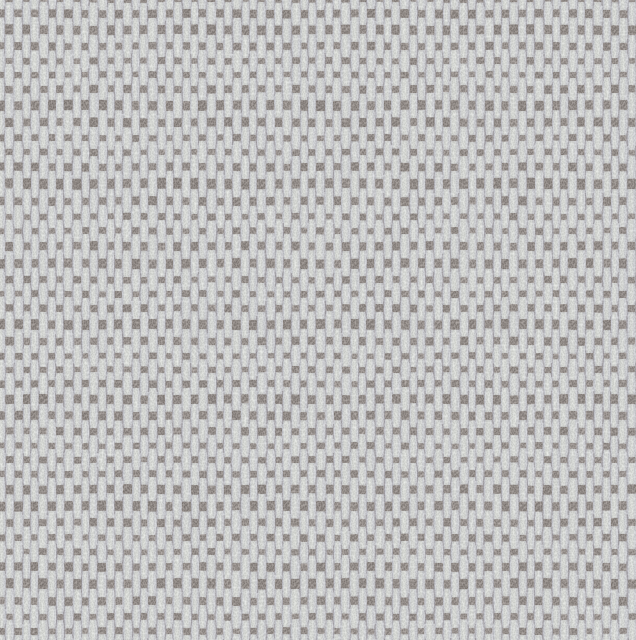
A WebGL 2 fragment shader for this texture:

```glsl
#version 300 es
precision highp float;
// Pale woven cloth: upright light threads crossing a taupe weft in a plain weave.

#define COLS 76.15      // warp threads per canvas height
#define ROWS 41.6       // weft threads per canvas height
#define BAND_ROWS 5.17  // rows between the more open weft lines
#define BULGE 0.08      // sideways swell of a raised thread
#define SEAM 0.06       // width of the shadow between threads
#define GRAIN 0.17      // strength of the fibre mottling

uniform vec2 u_resolution;
out vec4 fragColor;

const float PI = 3.14159265;
const vec3 COOL_WHITE = vec3(0.815, 0.820, 0.835);
const vec3 WARM_WHITE = vec3(0.840, 0.848, 0.832);
const vec3 SEAM_GREY = vec3(0.620, 0.605, 0.625);
const vec3 WEFT_TAUPE = vec3(0.592, 0.567, 0.552);

float hash(vec2 p) {
    vec3 q = fract(p.xyx * vec3(0.1031, 0.1030, 0.0973));
    q += dot(q, q.yzx + 33.33);
    return fract((q.x + q.y) * q.z);
}

// Distance to the nearest of one scattered point per cell
float cellular(vec2 p) {
    vec2 cell = floor(p);
    float nearest = 2.0;
    for (int j = -1; j <= 1; j++)
        for (int i = -1; i <= 1; i++) {
            vec2 c = cell + vec2(i, j);
            vec2 point = c + vec2(hash(c), hash(c + 57.0));
            nearest = min(nearest, distance(p, point));
        }
    return nearest;
}

float roundBox(vec2 p, vec2 halfSize, float radius) {
    vec2 d = abs(p) - halfSize + radius;
    return length(max(d, 0.0)) + min(max(d.x, d.y), 0.0) - radius;
}

// Position within the slightly uneven bands of open weft rows
float bandAngle(float row) {
    float drift = 1.5 * pow(abs(sin(row * PI / 47.0)), 8.0);
    return 2.0 * PI * (row - 7.0 + drift) / BAND_ROWS;
}

// How open a weft row is, 0 to 1
float openness(float row) {
    float band = 0.5 + 0.5 * cos(bandAngle(row));
    return clamp(0.75 * band * band + 0.30 * hash(vec2(row, 3.0)), 0.0, 1.0);
}

void main() {
    vec2 p = gl_FragCoord.xy / u_resolution.y;
    float soft = max(0.13, COLS / u_resolution.y);

    // Thread coordinates, counted from the left and from the top
    float r = (1.0 - p.y) * ROWS;
    r += 0.12 * sin(r * 0.24) - 0.09 * sin(bandAngle(r) - 0.2);
    r += 0.03 * sin(p.x * 23.0 + r * 0.7);
    float x = p.x * COLS - 0.15;
    x += 0.06 * sin(x * 1.9 + 0.6 * sin(r * 0.31)) + 0.05 * sin(x * 0.83 + r * 0.12);
    float col = floor(x + 0.5);
    float fx = x - col;

    // Rows where this thread rises over the weft and dips under it
    float overRow = 2.0 * floor((r + col) * 0.5 + 0.5) - col;
    float underRow = 2.0 * floor((r + col) * 0.5) + 1.0 - col;
    float wave = cos(PI * (r + col));
    float row = floor(r + 0.5);
    float open = openness(row);
    float swell = mix(BULGE, 0.03, open);

    // Raised threads: warm crown, cool sides and twin strands
    float tint = 0.3 * (hash(vec2(col, overRow)) - 0.5);
    float side = smoothstep(0.08, 0.42, abs(fx + 0.06));
    vec3 color = mix(WARM_WHITE, COOL_WHITE, clamp(side + tint, 0.0, 1.0));
    color += 0.012 * (hash(vec2(overRow, col + 9.0)) - 0.5);
    color += 0.012 * cos(fx * 4.0 * PI + 0.5 * sin(r * 2.3 + col));
    color -= vec3(0.040, 0.035, 0.025) * smoothstep(0.25, 0.5, -fx);

    // Broken shadow seams between neighbouring threads
    float edge = abs(abs(fx) - 0.5 - swell * wave);
    float seam = 1.0 - smoothstep(SEAM - 0.5 * soft, SEAM + 0.9 * soft, edge);
    float seamDepth = hash(vec2(col + step(0.0, fx), row));
    seamDepth = 0.15 + 0.65 * seamDepth + 0.2 * abs(wave);
    color = mix(color, SEAM_GREY, seam * seamDepth);

    // Weft patches seen where the thread dips, with a thin shadow around
    float vary = hash(vec2(col + 31.0, underRow)) - 0.5;
    vec2 patchHalf = vec2(mix(0.39, 0.47, open), mix(0.39, 0.53, open));
    patchHalf += vec2(0.08, 0.10) * vary;
    vec2 q = vec2(fx, (r - underRow) * COLS / ROWS);
    float d = roundBox(q, patchHalf, 0.14);
    color = mix(color, SEAM_GREY, 0.25 * exp(-9.0 * max(d, 0.0)));
    float weft = 1.0 - smoothstep(-0.6 * soft, 0.5 * soft, d);
    vec3 weftColor = WEFT_TAUPE - 0.04 * vary + 0.02 * (0.5 - open);
    weftColor += 0.02 * sin(q.x * 9.0 + q.y * 11.0 + col * 2.0);
    color = mix(color, weftColor, weft);

    // Fine fibres across both sets of threads
    float fibre = cellular(p * vec2(360.0, 280.0)) - 0.48;
    color += GRAIN * fibre * mix(0.7, 1.1, weft);
    fragColor = vec4(clamp(color, 0.0, 1.0), 1.0);
}
```
